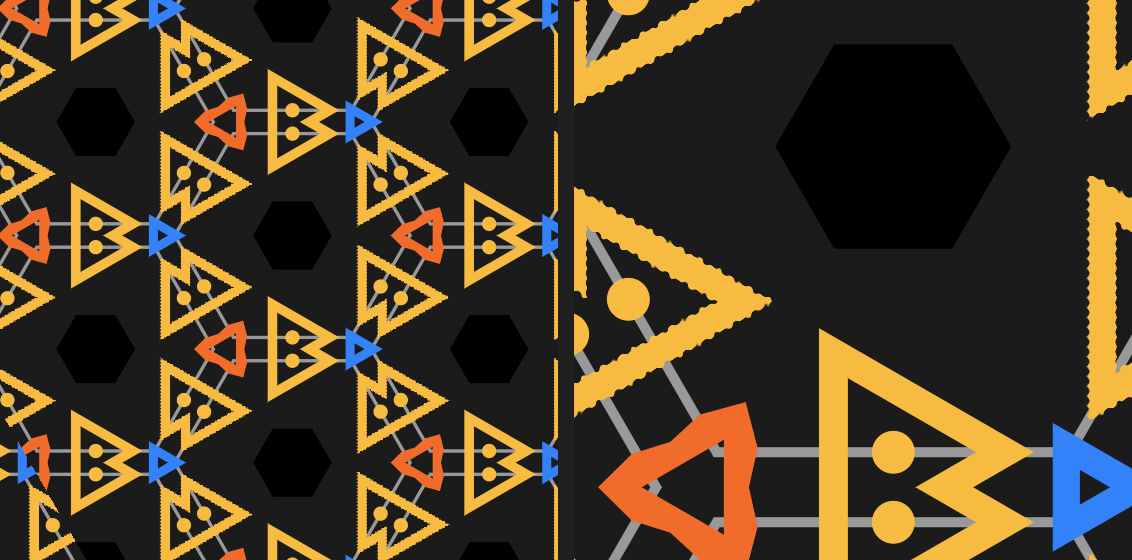
Left: the whole. Right: its middle third, enlarged.
Give the GLSL for this pattern, as a Shadertoy shader.

```glsl
// Honeycomb of notched yellow triangles on grey rails, joining orange and blue hubs around black hexagons.

const float PITCH = 311.5;   // lattice spacing, with 768 units per canvas height
const float HUB = 179.84;    // hexagon centre to hub, PITCH / sqrt(3)

// Offset from the nearest point of a triangular lattice
vec2 nearestSite(vec2 p) {
    vec2 cell = PITCH * vec2(1.7320508, 1.0);
    vec2 a = p - cell * round(p / cell);
    vec2 b = p - 0.5 * cell;
    b -= cell * round(b / cell);
    return dot(a, a) < dot(b, b) ? a : b;
}

// Fold three mirrored arms onto the sector from 0 to 60 degrees
vec2 foldArms(vec2 p) {
    vec2 normal = vec2(-0.8660254, 0.5);
    p.y = abs(p.y);
    p -= 2.0 * max(0.0, dot(p, normal)) * normal;
    return vec2(p.x, abs(p.y));
}

// Equilateral triangle pointing right
float triangle(vec2 p, float inradius) {
    return max(-p.x, 0.5 * p.x + 0.8660254 * abs(p.y)) - inradius;
}

float hexagon(vec2 p, float inradius) {
    p = abs(p);
    return max(p.y, 0.8660254 * p.x + 0.5 * p.y) - inradius;
}

// Triangle outline with a wedge cut from the corner facing the blue hub
float notchedTriangle(vec2 p) {
    float body = max(56.0 - p.x, 0.8660254 * p.y + 0.5 * (p.x - 182.0));
    float wedge = 0.5 * (p.x - 126.5) - 0.8660254 * p.y;
    float d = max(body, wedge);
    return max(d, -13.2 - d);
}

// Thick ring with blunt corners and slightly pinched sides
float orangeRing(vec2 p) {
    float outer = max(dot(p, vec2(0.976, -0.217)) - 23.4,
                      dot(p, vec2(0.967, 0.253)) - 31.6);
    return max(outer, 12.5 - p.x);
}

void paint(inout vec3 color, vec3 ink, float d, float pixel) {
    color = mix(color, ink, smoothstep(0.6, -0.6, d / pixel));
}

void mainImage(out vec4 fragColor, in vec2 fragCoord) {
    float pixel = 768.0 / iResolution.y;
    vec2 p = fragCoord * pixel;

    // The lower left corner is a slice displaced by one hub distance
    vec2 q = p - vec2(401.0, 445.0);
    if (dot(p, vec2(0.8660254, 0.5)) < 102.6) q.x += HUB;

    vec2 hexSite = nearestSite(q);
    vec2 orangeSite = nearestSite(q - vec2(HUB, 0.0));
    vec2 blueSite = nearestSite(q + vec2(HUB, 0.0));
    vec2 arm = foldArms(orangeSite);

    // Slanted arms have finely serrated edges
    bool slanted = orangeSite.x < 0.57735 * abs(orangeSite.y);
    float serration = slanted ? 0.5 * (sin(1.4 * p.x) + sin(1.4 * p.y)) : 0.0;

    vec3 yellow = vec3(0.965, 0.735, 0.25);
    vec3 color = vec3(0.105);
    paint(color, vec3(0.0), hexagon(hexSite, 46.7), pixel);

    // Rails, then the pieces lying over them
    paint(color, vec3(0.6), abs(arm.y - 16.0) - 2.3, pixel);
    paint(color, yellow, notchedTriangle(arm) + serration, pixel);
    paint(color, yellow, length(arm - vec2(90.0, 16.0)) - 9.8, pixel);
    paint(color, vec3(0.945, 0.42, 0.17), orangeRing(arm), pixel);
    paint(color, vec3(0.2, 0.51, 0.98), triangle(blueSite, 17.0), pixel);
    paint(color, vec3(0.105), triangle(blueSite, 4.6), pixel);

    fragColor = vec4(color, 1.0);
}
```
